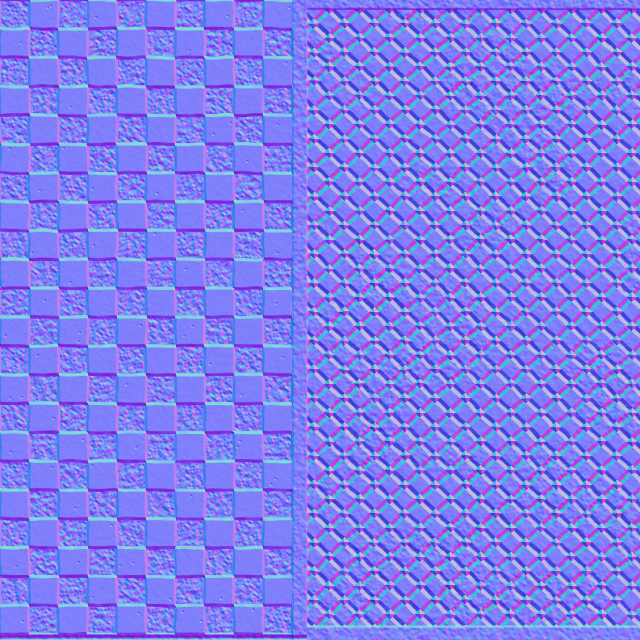
This texture map is drawn by a Shadertoy shader. Its source:

```glsl
// Tangent-space normal map: a checker of raised and rough tiles on the left,
// a framed lattice of bevelled diamonds with small studs on the right. Each
// part returns a surface slope (right, up), which is encoded as a colour.

const float CHECKER_RIGHT = 0.457;
const float PANEL_LEFT = 0.480;
const float PANEL_BOTTOM = 0.021;
const float PANEL_TOP = 0.986;
const float CHECKER_BOTTOM = 0.009;
const vec2 TILE_SIZE = vec2(0.0457, 0.04505);
const vec2 DIAMOND_PERIOD = vec2(0.0473, 0.04505);
const vec2 DIAMOND_ORIGIN = vec2(0.5145, 0.9185);
const float FLAT_HALF = 0.32;

float hash(vec2 p) {
    vec3 q = fract(p.xyx * 0.1031);
    q += dot(q, q.yzx + 33.33);
    return fract((q.x + q.y) * q.z);
}

float valueNoise(vec2 p) {
    vec2 cell = floor(p), f = fract(p);
    f = f * f * (3.0 - 2.0 * f);
    float low = mix(hash(cell), hash(cell + vec2(1, 0)), f.x);
    float high = mix(hash(cell + vec2(0, 1)), hash(cell + vec2(1, 1)), f.x);
    return mix(low, high, f.y);
}

// Height of grain: two turned octaves, so no direction stands out.
float grainHeight(vec2 p) {
    vec2 turned = mat2(0.8, 0.6, -0.6, 0.8) * p;
    return valueNoise(turned + 50.0) * 0.6 + valueNoise(p * 0.53 + 90.0) * 0.7;
}

// Slope of the grain, by central differences.
vec2 grainSlope(vec2 p, float frequency) {
    vec2 q = p * frequency, e = vec2(0.4, 0.0);
    return vec2(grainHeight(q - e.xy) - grainHeight(q + e.xy),
                grainHeight(q - e.yx) - grainHeight(q + e.yx));
}

// Soft line of the given half width around zero.
float line(float d, float halfWidth) {
    return 1.0 - smoothstep(halfWidth * 0.3, halfWidth, abs(d));
}

// Small round dent whose walls face its centre.
vec2 pitSlope(vec2 p, vec2 centre, float radius) {
    vec2 d = (p - centre) / radius;
    return -d * (1.0 - smoothstep(0.4, 1.0, length(d)));
}

vec2 checkerSlope(vec2 p) {
    // Slightly worn, uneven tile outlines.
    vec2 wobble = vec2(valueNoise(p * 45.0), valueNoise(p * 45.0 + 71.0)) - 0.5;
    vec2 grid = (p - vec2(0.0, CHECKER_BOTTOM) + wobble * 0.0024) / TILE_SIZE;
    vec2 cell = floor(grid);
    vec2 q = fract(grid) - 0.5;
    float raised = 1.0 - mod(cell.x + cell.y, 2.0);
    vec2 edge = (0.5 - abs(q)) * TILE_SIZE;

    // Raised sides lean outwards, so the neighbour shares the same lean.
    vec2 lean = sign(q) * (raised * 2.0 - 1.0);
    float wear = 0.65 + 0.6 * valueNoise(p * 90.0 + 13.0);
    vec2 slope = lean * wear * vec2(line(edge.x, 0.0030) * 0.60,
                                    line(edge.y, 0.0036) * 0.95);

    // Coarse grain on sunken tiles, faint grain and dents on raised ones.
    float inside = smoothstep(0.001, 0.004, min(edge.x, edge.y));
    slope += grainSlope(p, 290.0) * mix(1.45 * inside, 0.12, raised);
    for (int i = 0; i < 2; i++) {
        vec2 seed = cell + float(i) * 37.0;
        vec2 centre = vec2(hash(seed + 5.0), hash(seed + 19.0)) * 0.8 - 0.4;
        float present = step(0.65, hash(seed + 43.0)) * raised;
        slope += pitSlope(q, centre, 0.07) * present * 1.3;
    }
    return slope;
}

// Outward lean of a diamond side, fading at the groove floor.
float bevel(float q) {
    float d = abs(q);
    return sign(q) * smoothstep(FLAT_HALF - 0.03, FLAT_HALF + 0.03, d)
                   * (1.0 - smoothstep(0.46, 0.5, d));
}

// Four-sided pyramid; r runs from its apex along the lattice axes.
vec2 pyramid(vec2 r) {
    float along = smoothstep(-0.03, 0.03, abs(r.x) - abs(r.y));
    return vec2(along, 1.0 - along) * smoothstep(-0.02, 0.02, r)
         - vec2(along, 1.0 - along) * smoothstep(-0.02, 0.02, -r);
}

vec2 diamondSlope(vec2 p) {
    vec2 wobble = vec2(valueNoise(p * 70.0), valueNoise(p * 70.0 + 29.0)) - 0.5;
    vec2 g = (p - DIAMOND_ORIGIN + wobble * 0.0022) / DIAMOND_PERIOD;
    vec2 lattice = vec2(g.x + g.y, g.x - g.y);
    vec2 q = fract(lattice + 0.5) - 0.5;
    vec2 r = fract(lattice) - 0.5;
    vec2 sides = vec2(bevel(q.x), bevel(q.y));

    // A stud stands on every crossing of the grooves.
    float stud = smoothstep(FLAT_HALF - 0.02, FLAT_HALF + 0.02, min(abs(q.x), abs(q.y)));
    sides = mix(sides, pyramid(q - sign(q) * 0.5), stud);
    vec2 slope = 0.68 * vec2(sides.x + sides.y, sides.x - sides.y);

    float wear = smoothstep(0.35, 0.8, valueNoise(p * 14.0));
    slope *= 0.8 + 0.3 * valueNoise(p * 60.0);
    return slope + grainSlope(p, 260.0) * mix(0.25, 0.75, wear);
}

vec3 encodeNormal(vec2 slope) {
    return normalize(vec3(slope, 1.0)) * 0.5 + 0.5;
}

void mainImage(out vec4 fragColor, in vec2 fragCoord) {
    vec2 p = fragCoord / iResolution.xy;
    float aa = 1.0 / iResolution.y;

    // Stippled frame around both panels.
    float checkerMask = (1.0 - smoothstep(-aa, aa, p.x - CHECKER_RIGHT))
                      * smoothstep(-aa, aa, p.y - CHECKER_BOTTOM);
    float panelMask = smoothstep(-aa, aa, p.x - PANEL_LEFT)
                    * smoothstep(-aa, aa, p.y - PANEL_BOTTOM)
                    * (1.0 - smoothstep(-aa, aa, p.y - PANEL_TOP));
    vec2 slope = mix(grainSlope(p, 250.0) * 0.75, checkerSlope(p), checkerMask);
    slope = mix(slope, diamondSlope(p), panelMask);

    // Frame walls dropping into the panels, and the lower checker lip.
    float rightSide = step(PANEL_LEFT, p.x);
    float inHeight = step(PANEL_BOTTOM, p.y) * step(p.y, PANEL_TOP);
    slope.x -= line(p.x - CHECKER_RIGHT, 0.0028) * 0.65;
    slope.x += line(p.x - PANEL_LEFT, 0.0028) * 0.50 * inHeight;
    slope.y -= line(p.y - PANEL_TOP, 0.0028) * 0.70 * rightSide;
    slope.y += line(p.y - PANEL_BOTTOM, 0.0028) * 0.70 * rightSide;
    slope.y -= line(p.y - 0.006, 0.0036) * 1.1 * (1.0 - rightSide);
    slope.y += line(p.y, 0.0025) * 0.8 * (1.0 - rightSide);

    fragColor = vec4(encodeNormal(slope) * vec3(1.0, 1.0, 0.985), 1.0);
}
```
